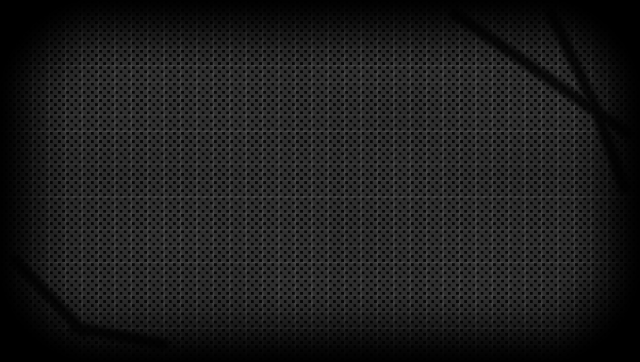
A Shadertoy shader for this background:

```glsl
// A dark perforated weave: staggered square holes, a dashed thread grid with
// stronger cross lines, soft shadow straps in two corners and a rounded
// vignette. Lengths are in canvas widths, measured from the top left.

#define GRID_COUNT 39.0      // grid cells across the width
#define HOLES_PER_CELL 2.0   // hole periods in each grid cell
#define HOLE_HALF 0.165      // half side of a hole, in hole periods
#define BASE_GREY 0.178
#define HOLE_GREY 0.025
#define THREAD_GREY 0.265
#define STRAP_WIDTH 0.008
#define STRAP_DARKNESS 0.75
#define CORNER_RADIUS 0.16
#define FADE_DEPTH 0.115

float hash(vec2 cell) {
    vec3 q = fract(vec3(cell.xyx) * 0.1031);
    q += dot(q, q.yzx + 33.33);
    return fract((q.x + q.y) * q.z);
}

float valueNoise(vec2 p) {
    vec2 i = floor(p), f = fract(p);
    f = f * f * (3.0 - 2.0 * f);
    return mix(mix(hash(i), hash(i + vec2(1, 0)), f.x),
               mix(hash(i + vec2(0, 1)), hash(i + vec2(1, 1)), f.x), f.y);
}

float roundedBox(vec2 p, vec2 halfSize, float radius) {
    vec2 q = abs(p) - halfSize + radius;
    return length(max(q, 0.0)) + min(max(q.x, q.y), 0.0) - radius;
}

// Square hole centred at the given place in the repeating unit cell
float hole(vec2 u, vec2 centre, float pixel) {
    vec2 d = abs(fract(u - centre + 0.5) - 0.5);
    vec2 side = 1.0 - smoothstep(-0.5, 0.5, (d - HOLE_HALF) / pixel);
    return side.x * side.y;
}

// Thin line at every whole number
float thread(float u, float halfWidth, float pixel) {
    float d = abs(fract(u + 0.5) - 0.5);
    return 1.0 - smoothstep(-0.5, 0.5, (d - halfWidth) / pixel);
}

// Soft shadow along a segment
float strap(vec2 p, vec2 a, vec2 b) {
    vec2 ab = b - a;
    float along = clamp(dot(p - a, ab) / dot(ab, ab), 0.0, 1.0);
    float d = length(p - a - ab * along);
    return 1.0 - smoothstep(0.3 * STRAP_WIDTH, 1.9 * STRAP_WIDTH, d);
}

void mainImage(out vec4 fragColor, in vec2 fragCoord) {
    float pixel = 1.0 / iResolution.x;
    float height = iResolution.y * pixel;
    vec2 p = vec2(fragCoord.x, iResolution.y - fragCoord.y) * pixel;

    // Dashed threads: clear verticals, faint horizontals, every fourth strong
    vec2 grid = p * GRID_COUNT;
    float gridPixel = GRID_COUNT * pixel;
    vec2 holes = grid * HOLES_PER_CELL;
    vec2 dash = 0.65 + 0.35 * cos(6.28318 * holes);
    float vertical = thread(grid.x, 0.065, gridPixel) * dash.y;
    float faint = thread(grid.y, 0.05, gridPixel) * 0.4;
    float strong = thread(grid.y * 0.25, 0.014, gridPixel * 0.25);
    float lit = max(vertical, max(faint, strong) * dash.x);
    float grey = mix(BASE_GREY, THREAD_GREY, lit);

    // Staggered holes
    float holePixel = gridPixel * HOLES_PER_CELL;
    float cut = max(hole(holes, vec2(0.25), holePixel),
                    hole(holes, vec2(0.75), holePixel));
    grey = mix(grey, HOLE_GREY, cut);

    // Broad worn patches
    grey *= 0.94 + 0.12 * valueNoise(p * 11.0);

    // Crossing straps at the upper right, a bent one at the lower left
    float shade = strap(p, vec2(0.712, 0.022), vec2(0.980, 0.208));
    shade = max(shade, strap(p, vec2(0.862, 0.022), vec2(0.931, 0.169)));
    shade = max(shade, strap(p, vec2(0.931, 0.169), vec2(0.976, 0.293)));
    shade = max(shade, strap(p, vec2(0.024, height - 0.158), vec2(0.130, height - 0.047)));
    shade = max(shade, strap(p, vec2(0.117, height - 0.054), vec2(0.254, height - 0.028)));
    grey *= 1.0 - STRAP_DARKNESS * shade;

    // Rounded vignette
    vec2 halfSize = 0.5 * vec2(1.0, height);
    float inside = -roundedBox(p - halfSize, halfSize, CORNER_RADIUS);
    float light = smoothstep(-0.01, FADE_DEPTH, inside);
    grey *= light * (1.0 - 0.12 * smoothstep(0.25, 0.5, abs(p.x - 0.5)));

    fragColor = vec4(vec3(grey), 1.0);
}
```
